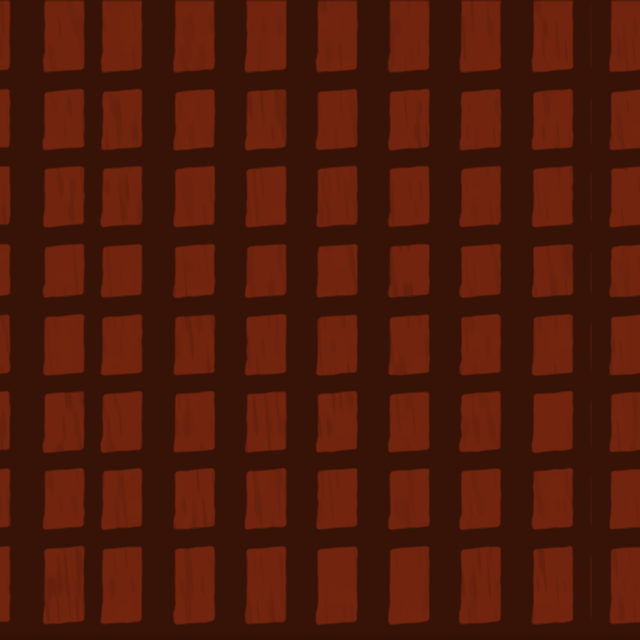
Give the GLSL for this pattern, as a Shadertoy shader.

```glsl
// Uneven grid of skewed rust-red tiles with faint grain on a dark brown ground.

const vec3 GROUND = vec3(0.216, 0.070, 0.028);
const vec3 TILE = vec3(0.448, 0.142, 0.055);
const vec3 GRAIN = vec3(0.36, 0.12, 0.05);

const vec2 PITCH = vec2(0.112, 0.1203);   // spacing of columns and rows
const vec2 ANCHOR = vec2(0.192, 0.577);   // centre of column 0, row 0
const float HALF_WIDTH = 0.0307;
const float HALF_HEIGHT = 0.0455;
const float SHORT_HALF = 0.0397;          // row 0
const float TALL_HALF = 0.0588;           // first and last rows
const float PINCH = 0.0044;               // rows drawn in towards row 0
const float END_SHIFT = 0.0147;           // end rows pushed outward
const float SKEW = 0.08;
const float CORNER = 0.005;
const float BULGE = 0.0025;
const float SOFTNESS = 0.0022;
const float SCRATCH_X = 0.9235;
const float SCRATCH_WIDTH = 0.0012;

float hash(vec2 p) {
    return fract(sin(dot(p, vec2(127.1, 311.7))) * 43758.5453);
}

float noise(vec2 p) {
    vec2 i = floor(p), f = fract(p);
    f = f * f * (3.0 - 2.0 * f);
    return mix(mix(hash(i), hash(i + vec2(1, 0)), f.x),
               mix(hash(i + vec2(0, 1)), hash(i + vec2(1, 1)), f.x), f.y);
}

float roundedBox(vec2 p, vec2 halfSize, float radius) {
    vec2 d = abs(p) - halfSize + radius;
    return length(max(d, 0.0)) + min(max(d.x, d.y), 0.0) - radius;
}

// The outer columns sit to the right of the even spacing.
float columnShift(float column) {
    if (column < -1.5) return 0.0176;
    if (column < -0.5) return 0.0202;
    return column > 6.5 ? 0.0098 : 0.0;
}

void mainImage(out vec4 fragColor, in vec2 fragCoord) {
    vec2 uv = fragCoord / iResolution.xy;
    float pixel = 1.0 / min(iResolution.x, iResolution.y);
    float soft = max(SOFTNESS, 0.75 * pixel);

    // Tile index, centre and size
    vec2 id = floor((uv - ANCHOR) / PITCH + 0.5);
    id.y = clamp(id.y, -4.0, 3.0);
    bool endRow = id.y < -3.5 || id.y > 2.5;
    vec2 centre = ANCHOR + id * PITCH;
    centre.x += columnShift(id.x) + 0.002 * (hash(vec2(id.x, 3.0)) - 0.5);
    centre.y += sign(id.y) * ((endRow ? END_SHIFT : 0.0) - PINCH);
    float halfHeight = endRow ? TALL_HALF : (id.y == 0.0 ? SHORT_HALF : HALF_HEIGHT);

    // Skewed tile with a swollen lower left side and uneven edges
    vec2 p = uv - centre;
    p.y -= SKEW * clamp(p.x, -HALF_WIDTH, HALF_WIDTH);
    float low = 1.0 - smoothstep(-0.75, -0.4, p.y / halfHeight);
    vec2 q = p;
    q.x += BULGE * low * (1.0 - smoothstep(-0.02, 0.0, p.x));
    q += 0.0016 * (vec2(noise(uv * 75.0), noise(uv * 75.0 + 40.0)) - 0.5);
    float dist = roundedBox(q, vec2(HALF_WIDTH, halfHeight), CORNER);
    float tile = 1.0 - smoothstep(-soft, soft, dist);

    // Near-vertical grain, stronger on some tiles
    vec2 grainUv = vec2(uv.x + 0.08 * p.y, uv.y) * vec2(170.0, 24.0);
    float streak = smoothstep(0.58, 0.92, noise(grainUv + 17.0 * id));
    float strength = mix(0.15, 0.6, hash(id + 9.0));
    vec3 tileColor = mix(TILE, GRAIN, streak * strength);
    tileColor *= 0.985 + 0.03 * noise(uv * 30.0);

    // Thin broken scratch beside the last column
    float scratch = 1.0 - smoothstep(0.0, SCRATCH_WIDTH + pixel, abs(uv.x - SCRATCH_X));
    scratch *= 1.0 - smoothstep(0.6, 1.0, abs(p.y) / halfHeight);
    scratch *= 0.15 + 0.25 * noise(vec2(2.0, uv.y * 22.0));

    vec3 color = mix(GROUND, TILE, scratch);
    color = mix(color, tileColor, tile);

    // Shaded top and bottom borders
    color = mix(color, GROUND, 0.5 * smoothstep(0.996, 1.0, uv.y));
    color *= mix(0.88, 1.0, smoothstep(0.0, 0.016, uv.y));
    fragColor = vec4(color, 1.0);
}
```
